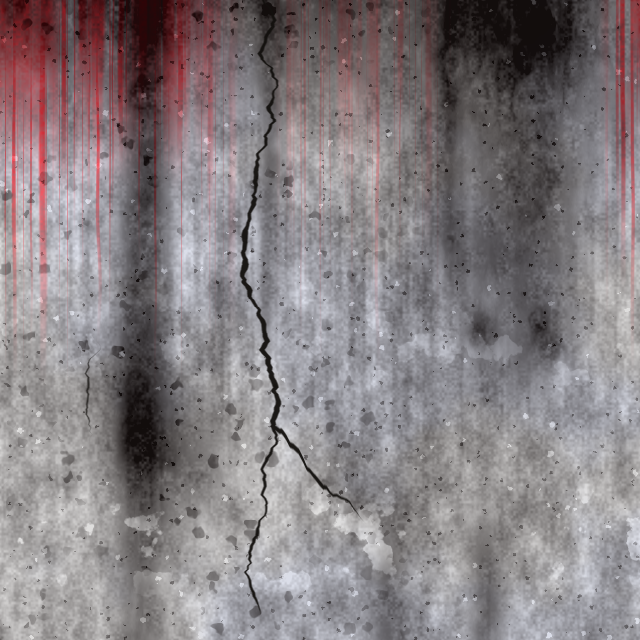
Write a Shadertoy shader that draws this texture.

```glsl
// Weathered concrete wall with soot streaks, red drips and a branching crack
#define BASE_TONE 0.75
#define CLOUD 0.55
#define STREAK 0.30
#define GRAIN 0.26
#define SOOT 1.0
#define DRIP 0.85
#define CRACK_WIDTH 0.0042
#define DARK vec3(0.07, 0.05, 0.05)
#define PALE vec3(0.80, 0.81, 0.85)
#define CRACK_COLOR vec3(0.07, 0.06, 0.05)

float hash(vec2 p) {
    vec3 q = fract(p.xyx * 0.1031);
    q += dot(q, q.yzx + 33.33);
    return fract((q.x + q.y) * q.z);
}

float noise(vec2 p) {
    vec2 i = floor(p), f = fract(p);
    f = f * f * (3.0 - 2.0 * f);
    return mix(mix(hash(i), hash(i + vec2(1, 0)), f.x),
               mix(hash(i + vec2(0, 1)), hash(i + 1.0), f.x), f.y);
}

float fbm(vec2 p) {
    float sum = 0.0, amp = 0.5;
    for (int i = 0; i < 5; i++) {
        sum += amp * noise(p);
        p = p * 2.03 + 17.7;
        amp *= 0.5;
    }
    return sum / 0.97;
}

float band(float x, float center, float width) {
    float d = (x - center) / width;
    return exp(-d * d);
}

// Cellular layer of scattered round marks
float spots(vec2 uv, float cells, float share) {
    vec2 p = uv * cells + 0.35 * (vec2(noise(uv * cells * 4.0), noise(uv * cells * 4.0 + 50.0)) - 0.5);
    float mark = 0.0;
    for (int j = -1; j <= 1; j++)
    for (int i = -1; i <= 1; i++) {
        vec2 id = floor(p) + vec2(i, j);
        vec2 center = id + 0.2 + 0.6 * vec2(hash(id + 3.1), hash(id + 8.7));
        float radius = mix(0.12, 0.42, hash(id + 21.3));
        float present = step(hash(id + cells), share);
        mark = max(mark, present * (1.0 - smoothstep(radius * 0.6, radius, length(p - center))));
    }
    return mark;
}

// Thin paint runs hanging from the top edge
float drips(vec2 uv, float columns) {
    float x = uv.x * columns + 0.12 * noise(uv * vec2(columns, 9.0));
    vec2 id = vec2(floor(x), columns);
    float reach = mix(0.2, 0.66, hash(id));
    float width = mix(0.07, 0.2, hash(id + 5.3));
    float center = 0.3 + 0.4 * hash(id + 9.1);
    float run = 1.0 - smoothstep(width * 0.3, width, abs(fract(x) - center));
    return run * (1.0 - smoothstep(reach * 0.3, reach, 1.0 - uv.y)) * step(hash(id + 2.2), 0.65);
}

// Angular wander, linear between random heights
float zigzag(float t) {
    float i = floor(t);
    return mix(hash(vec2(i, 7.0)), hash(vec2(i + 1.0, 7.0)), fract(t)) - 0.5;
}

float jag(float t) {
    return 0.026 * zigzag(t * 24.0) + 0.011 * zigzag(t * 75.0 + 40.0) + 0.004 * zigzag(t * 190.0);
}

float fissure(float offset, float along, float width) {
    float halfWidth = width * (0.5 + 0.8 * noise(vec2(along * 60.0, 2.0)));
    float edge = 1.2 / iResolution.y;
    return (1.0 - smoothstep(halfWidth - edge, halfWidth + edge, abs(offset))) * smoothstep(0.0, 0.0008, width);
}

float sootMask(vec2 uv) {
    float x = uv.x + 0.03 * (fbm(uv * vec2(9.0, 4.0)) - 0.5), y = uv.y;
    float low = 1.0 - smoothstep(0.08, 0.28, y);
    float s = 0.55 * band(x, 0.225, 0.038) * (0.6 + 0.4 * smoothstep(0.1, 0.4, y));
    s += 0.28 * band(x, 0.425, 0.02) * smoothstep(0.35, 0.6, y);
    s += 0.48 * band(x, 0.82, 0.10) * smoothstep(0.28, 0.6, y);
    s += 0.32 * band(x, 0.70, 0.02) * smoothstep(0.4, 0.75, y);
    s += low * (0.42 * band(x, 0.76, 0.025) + 0.32 * band(x, 0.61, 0.035));
    s += 0.36 * band(x, 0.27, 0.09) * band(y, 0.27, 0.10);
    s += 0.42 * smoothstep(0.70, 1.02, y) + 0.3 * smoothstep(0.86, 1.0, y) * band(x, 0.1, 0.22);
    s += 0.3 * band(x, 0.83, 0.035) * band(y, 0.72, 0.05);
    s += 0.35 * (band(x, 0.85, 0.03) + band(x, 0.745, 0.025)) * band(y, 0.48, 0.04);
    return s;
}

void mainImage(out vec4 fragColor, in vec2 fragCoord) {
    vec2 uv = fragCoord / iResolution.xy;
    float x = uv.x, y = uv.y;

    // Concrete tone: clouds, vertical streaks and grit
    float streak = 0.6 * noise(vec2(x * 65.0, y * 2.0)) + 0.4 * noise(vec2(x * 190.0, y * 5.0));
    float grit = 0.6 * noise(uv * 260.0) + 0.4 * noise(uv * 120.0 + 9.0);
    float patches = fbm(uv * vec2(38.0, 20.0));
    float tone = BASE_TONE + CLOUD * (fbm(uv * 5.0 + 3.0) - 0.5) + GRAIN * (grit - 0.5);
    tone += STREAK * (streak - 0.5) * mix(0.5, 1.2, smoothstep(0.1, 0.6, y));
    tone += 0.5 * (patches - 0.5);
    tone -= SOOT * sootMask(uv) * (0.25 + 0.8 * streak + 0.9 * smoothstep(0.35, 0.65, patches) * grit);

    // Dark mould spots, pits and pale flakes
    float mould = spots(uv, 34.0, 0.32) * smoothstep(0.42, 0.6, fbm(uv * 6.0 + 30.0));
    tone -= 0.28 * mould * (0.5 + grit) * (1.0 - smoothstep(0.4, 0.8, x)) + 0.3 * spots(uv, 110.0, 0.07);
    float flakeZone = band(y, 0.16, 0.07) + 0.45 * band(y, 0.46, 0.08);
    float flakes = smoothstep(0.60, 0.66, fbm(uv * 22.0 + 70.0)) * flakeZone;
    tone += 0.32 * flakes + 0.25 * spots(uv, 75.0, 0.035);
    vec3 color = mix(DARK, PALE, clamp(tone, 0.0, 1.08));
    color *= mix(vec3(1.0), vec3(1.02, 1.0, 0.95), smoothstep(0.4, 0.65, fbm(uv * 4.0 + 11.0)));

    // Red runs, strong at the sides and faint in the middle
    float zone = 1.0 - smoothstep(0.27, 0.40, x) + smoothstep(0.93, 0.98, x);
    zone += 0.42 * smoothstep(0.42, 0.47, x) * (1.0 - smoothstep(0.64, 0.74, x));
    float paint = max(drips(uv, 23.0), max(0.8 * drips(uv, 47.0), 0.6 * drips(uv, 90.0)));
    paint = max(paint, smoothstep(0.68, 1.0, y) * smoothstep(0.35, 0.75, streak));
    paint *= zone * DRIP * (0.65 + 0.5 * grit);
    color = mix(color, color * vec3(1.0, 0.2, 0.23) + vec3(0.13, 0.0, 0.01), clamp(paint, 0.0, 1.0));

    // Main crack, side branch and a hairline
    float trunk = x - 0.408 - 0.018 * cos(11.4 * (y - 0.35)) - 0.006 * sin(40.0 * y) - jag(y);
    float trunkWidth = CRACK_WIDTH * mix(0.5, 1.0, smoothstep(0.31, 0.36, y)) * (1.0 - 0.4 * smoothstep(0.75, 0.9, y));
    float crack = fissure(trunk, y, trunkWidth * smoothstep(0.03, 0.08, y));
    float branch = (y - 0.33 + 0.9 * (x - 0.432) - 1.3 * (jag(x + 2.0) - jag(2.432))) * 0.75;
    float branchWidth = CRACK_WIDTH * 0.75 * step(0.428, x) * (1.0 - smoothstep(0.50, 0.58, x));
    crack = max(crack, fissure(branch, x, branchWidth));
    float hairline = x - 0.145 - jag(y + 5.0);
    crack = max(crack, 0.8 * fissure(hairline, y, 0.0016 * band(y, 0.39, 0.05)));
    color = mix(color, CRACK_COLOR, crack * 0.95);

    fragColor = vec4(clamp(color, 0.0, 1.0), 1.0);
}
```
